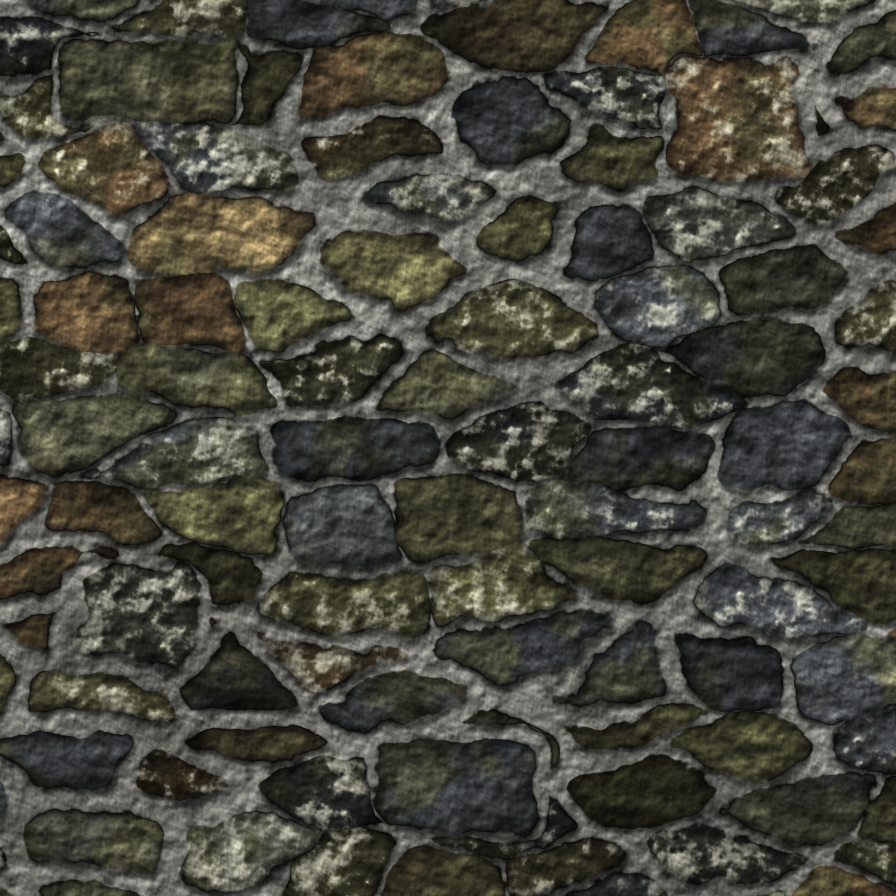
A Shadertoy shader for this texture:

```glsl
// Draws a dark weathered rubble-stone wall bedded in rough grey mortar.
#define SMALL_GRID vec2(6.5, 13.0)
#define LARGE_GRID vec2(3.0, 5.0)
#define LARGE_SHARE 0.42
#define CORNER_SHARPNESS 190.0
#define WARP 0.045
#define EDGE_ROUGHNESS 0.016
#define GAP_MIN 0.0005
#define GAP_MAX 0.0125
#define RELIEF 1.5
#define MORTAR vec3(0.405, 0.405, 0.385)
#define BRIGHTNESS 1.08

float hash(vec2 p) {
    vec3 h = fract(vec3(p.xyx) * 0.1031);
    h += dot(h, h.yzx + 33.33);
    return fract((h.x + h.y) * h.z);
}

vec2 hash2(vec2 p) { return vec2(hash(p), hash(p + 71.7)); }

float noise(vec2 p) {
    vec2 i = floor(p), f = fract(p);
    f = f * f * (3.0 - 2.0 * f);
    return mix(mix(hash(i), hash(i + vec2(1, 0)), f.x),
               mix(hash(i + vec2(0, 1)), hash(i + vec2(1, 1)), f.x), f.y);
}

float fbm(vec2 p) {
    float sum = 0.0, amp = 0.533;
    for (int i = 0; i < 4; i++) {
        sum += amp * noise(p);
        p = mat2(1.6, 1.2, -1.2, 1.6) * p + 17.3;
        amp *= 0.5;
    }
    return sum;
}

vec2 site(vec2 cell) { return cell + 0.5 + 0.85 * (hash2(cell + 40.0) - 0.5); }

// Small stones: cellular noise; x is the depth inside the stone, yz its id.
vec3 smallStones(vec2 p) {
    vec2 q = p * SMALL_GRID, base = floor(q), nearest = vec2(9.0), id = base;
    for (int y = -1; y <= 1; y++)
    for (int x = -1; x <= 1; x++) {
        vec2 cell = base + vec2(x, y), r = site(cell) - q;
        if (dot(r, r) < dot(nearest, nearest)) { nearest = r; id = cell; }
    }
    float sum = 0.0;
    for (int y = -2; y <= 2; y++)
    for (int x = -2; x <= 2; x++) {
        if (x == 0 && y == 0) continue;
        vec2 r = site(id + vec2(x, y)) - q;
        vec2 n = normalize(r - nearest);
        float border = dot(0.5 * (r + nearest), n) / length(n * SMALL_GRID);
        sum += exp(-CORNER_SHARPNESS * border);
    }
    return vec3(-log(sum) / CORNER_SHARPNESS, id);
}

// Scattered large blocks push the small stones aside.
vec3 rubble(vec2 p) {
    vec3 stone = smallStones(p);
    vec2 base = floor(p * LARGE_GRID), blockId = base;
    float block = -1.0;
    for (int y = -1; y <= 1; y++)
    for (int x = -1; x <= 1; x++) {
        vec2 cell = base + vec2(x, y);
        if (hash(cell + 5.3) > LARGE_SHARE) continue;
        vec2 center = (cell + 0.5 + 0.3 * (hash2(cell + 12.0) - 0.5)) / LARGE_GRID;
        vec2 size = mix(vec2(0.065, 0.042), vec2(0.12, 0.085), hash2(cell + 23.0));
        vec2 d = abs(p - center) - size + 0.028;
        float depth = 0.028 - length(max(d, 0.0)) - min(max(d.x, d.y), 0.0);
        if (depth > block) { block = depth; blockId = cell + 300.0; }
    }
    return block > 0.0 ? vec3(block, blockId) : vec3(min(stone.x, -block), stone.yz);
}

vec3 stoneColor(vec2 p, vec2 id, float grain) {
    float kind = hash(id + 3.1), tone = hash(id + 8.7);
    vec3 slate = vec3(0.205, 0.215, 0.22), brown = vec3(0.27, 0.22, 0.155);
    vec3 olive = vec3(0.225, 0.225, 0.155);
    vec3 color = mix(slate, olive, smoothstep(0.25, 0.6, kind));
    color = mix(color, brown, smoothstep(0.68, 0.9, kind));
    color = mix(color, olive, 0.7 * smoothstep(0.48, 0.65, fbm(p * 13.0 + id)));
    // Tilted bedding layers and blotches
    float tilt = 0.5 * (hash(id + 6.0) - 0.5);
    vec2 bed = vec2(p.x, p.y + tilt * p.x);
    float strata = fbm(bed * vec2(16.0, 75.0) + id * 3.7);
    float blotch = fbm(p * 24.0 + id * 1.9);
    color *= mix(0.6, 1.35, tone) * (0.1 + 0.95 * strata + 0.85 * blotch);
    // Pale lichen on a few stones
    float lichen = smoothstep(0.52, 0.68, 0.55 * grain + 0.45 * blotch + 0.04);
    return mix(color, vec3(0.5, 0.5, 0.45), 0.7 * lichen * step(0.68, hash(id + 15.0)));
}

void mainImage(out vec4 fragColor, in vec2 fragCoord) {
    vec2 p = fragCoord / iResolution.y;
    vec2 w = p + WARP * (vec2(fbm(p * 9.0), fbm(p * 9.0 + 37.0)) - 0.5);
    float grain = fbm(p * 75.0);
    float relief = grain - fbm(p * 75.0 + vec2(-0.15, 0.28));
    float wear = fbm(p * 5.0 + 11.0);

    // Ragged joints of uneven width
    vec3 stone = rubble(w);
    float trim = EDGE_ROUGHNESS * (fbm(p * 42.0 + 5.0) - 0.5)
               - mix(GAP_MIN, GAP_MAX, smoothstep(0.28, 0.72, wear));
    float depth = stone.x + trim;
    float above = rubble(w + vec2(-0.002, 0.008)).x + trim;
    float mask = smoothstep(-0.0015, 0.0015, depth);

    // Stone faces darken towards their rims
    vec3 face = stoneColor(p, stone.yz, grain) * (0.55 + 0.9 * grain);
    face *= mix(0.72, 1.08, smoothstep(0.0, 0.014, depth));
    vec3 joint = MORTAR * (0.38 + 0.65 * grain + 0.6 * fbm(p * 11.0 + 60.0));
    joint *= 1.0 - 0.5 * smoothstep(-0.004, 0.005, above);
    vec3 color = mix(joint, face, mask);

    // Pitted relief, broken cracks and broad staining
    color *= max(0.25, 1.0 + RELIEF * relief);
    float crack = smoothstep(0.3, 0.6, noise(p * 32.0 + 9.0));
    color *= 1.0 - 0.72 * crack * exp(-abs(depth - 0.0005) / 0.0018);
    color *= BRIGHTNESS * mix(0.8, 1.2, fbm(p * 3.0 + 80.0));
    fragColor = vec4(clamp(color, 0.0, 1.0), 1.0);
}
```
